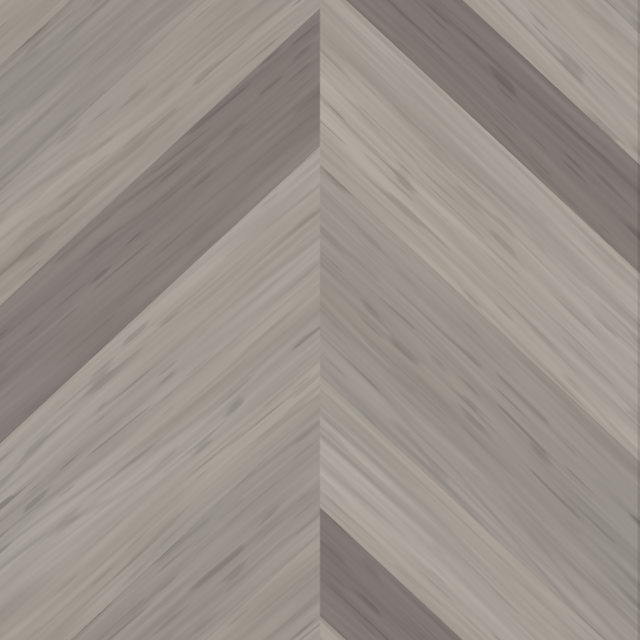
This texture is drawn by a WebGL 1 fragment shader. Its source:

```glsl
precision highp float;
uniform vec2 u_resolution;

#define DARK_WOOD vec3(0.480, 0.450, 0.435)
#define LIGHT_WOOD vec3(0.655, 0.630, 0.595)
#define SLOPE 0.93
#define LEFT_START 0.013
#define RIGHT_START 0.257
#define GRAIN_TILT 0.09
#define FINE_GRAIN 0.11
#define BROAD_GRAIN 0.09
#define RING_DEPTH 0.07
#define PORE_DEPTH 0.13
#define SEAM_DEPTH 0.10

float hash(vec3 p) {
    p = fract(p * 0.1031);
    p += dot(p, p.zyx + 31.32);
    return fract((p.x + p.y) * p.z);
}

// Value noise that wraps in y after the given whole number of cells
float wrapNoise(vec2 p, float period, float seed) {
    vec2 cell = floor(p);
    vec2 f = p - cell;
    f = f * f * (3.0 - 2.0 * f);
    float y0 = mod(cell.y, period);
    float y1 = mod(cell.y + 1.0, period);
    float x0 = cell.x + 40.0;
    float a = hash(vec3(x0, y0, seed));
    float b = hash(vec3(x0 + 1.0, y0, seed));
    float c = hash(vec3(x0, y1, seed));
    float d = hash(vec3(x0 + 1.0, y1, seed));
    return mix(mix(a, b, f.x), mix(c, d, f.x), f.y);
}

// Noise stretched along the plank; its value is centred on zero
float streaks(vec2 p, float lengthwise, float crosswise, float seed) {
    return wrapNoise(p * vec2(lengthwise, crosswise), crosswise, seed) - 0.5;
}

// Relative brightness of the wood grain; p = (along, across)
float grain(vec2 p, float seed) {
    float drift = streaks(p, 3.0, 7.0, seed);
    p.y += 0.022 * drift + 0.005 * streaks(p, 9.0, 24.0, seed + 1.0);

    float broad = streaks(p, 1.8, 19.0, seed + 2.0)
                + 0.6 * streaks(p, 4.0, 47.0, seed + 3.0);
    float fine = 0.6 * streaks(p, 7.0, 103.0, seed + 4.0)
               + 0.6 * streaks(p, 12.0, 191.0, seed + 5.0);

    // Growth rings fade in and out along the plank
    float ring = abs(fract(p.y * 24.0 + 2.2 * drift) - 0.5) * 2.0;
    float ringFade = smoothstep(-0.1, 0.4, streaks(p, 4.0, 9.0, seed + 6.0));
    float ringLine = (smoothstep(0.6, 1.0, ring) - 0.2) * ringFade;

    // Short dark pores
    float pore = smoothstep(0.2, 0.42, streaks(p, 19.0, 137.0, seed + 7.0));
    pore *= 0.5 + streaks(p, 5.0, 13.0, seed + 8.0);

    return BROAD_GRAIN * broad + FINE_GRAIN * fine
         - RING_DEPTH * ringLine - PORE_DEPTH * (pore - 0.05);
}

// One column of four planks; ends = upper limits of the first three
vec3 planks(vec2 p, vec3 ends, vec4 tones, float tilt, float seed, float blur) {
    float t = fract(p.y);
    vec3 passed = smoothstep(ends - blur, ends + blur, vec3(t));
    float tone = mix(tones.w, tones.x, smoothstep(-blur, blur, t));
    tone = mix(tone, tones.y, passed.x);
    tone = mix(tone, tones.z, passed.y);
    tone = mix(tone, tones.w, passed.z);
    tone = mix(tone, tones.x, smoothstep(1.0 - blur, 1.0 + blur, t));

    float plank = dot(step(ends, vec3(t)), vec3(1.0));
    float plankSeed = seed + plank * 17.0;
    vec2 g = vec2(p.x, p.y - tilt * p.x);
    vec3 wood = mix(DARK_WOOD, LIGHT_WOOD, tone);
    float warmth = streaks(g, 3.0, 15.0, plankSeed + 9.0);
    wood += vec3(0.010, 0.002, -0.012) * warmth;

    // Faint shadow in the joints
    vec3 gap = abs(vec3(t) - ends);
    float joint = min(min(gap.x, gap.y), min(gap.z, min(t, 1.0 - t)));
    float shade = 0.04 * (1.0 - smoothstep(0.0, 0.004, joint));
    return wood * (1.0 + grain(g, plankSeed) - shade);
}

void main() {
    vec2 uv = gl_FragCoord.xy / u_resolution;
    vec2 pixel = 1.0 / u_resolution;
    float x = fract(uv.x);
    float down = 1.0 - uv.y;
    float blur = max(pixel.y, 0.0015);

    // The planks rise towards the centre seam from both sides
    float rise = SLOPE * (x - 0.5);
    vec3 left = planks(vec2(x, down + rise - LEFT_START),
        vec3(0.215, 0.625, 0.82), vec4(0.14, 0.90, 0.68, 0.74),
        GRAIN_TILT, 3.0, blur);
    vec3 right = planks(vec2(x, down - rise - RIGHT_START),
        vec3(0.329, 0.536, 0.705), vec4(0.59, 0.91, 0.07, 0.92),
        0.0, 101.0, blur);

    float side = smoothstep(0.5 - pixel.x, 0.5 + pixel.x, x);
    vec3 color = mix(left, right, side);

    // Narrow shadow where the columns repeat
    color *= 1.0 - SEAM_DEPTH * smoothstep(0.9945, 0.998, x);
    gl_FragColor = vec4(clamp(color, 0.0, 1.0), 1.0);
}
```
